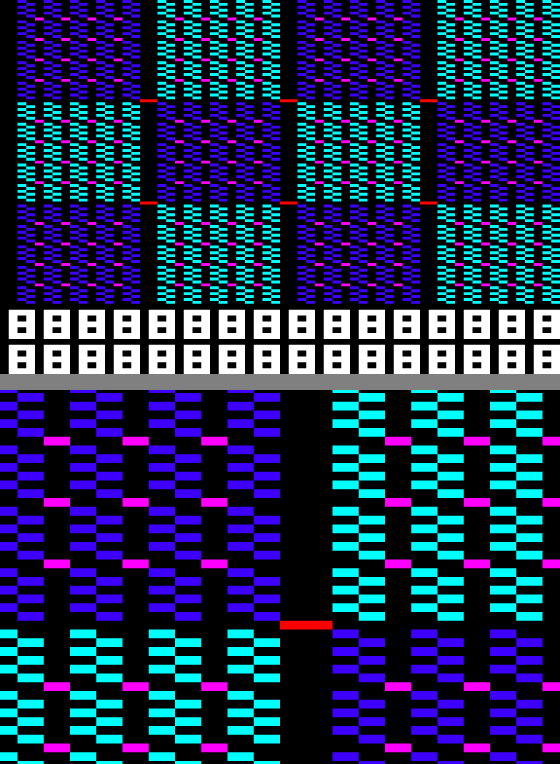
Top, the full canvas; bottom, a detail of the centre.
Write a Shadertoy shader that draws this pattern.

```glsl
// Checkered weave of cyan and violet dashes with magenta and red ties,
// above two rows of white tiles that each have two dark slots.
// All parts sit on a coarse cell grid; edges are smoothed by supersampling.

const vec2 GRID = vec2(64.0, 128.0);        // cells across and down the canvas
const vec2 BLOCK = vec2(16.0, 35.0);        // one weave block, in cells
const float LEFT_MARGIN = 2.0;              // empty cells left of the weave
const vec2 STITCH = vec2(3.0, 7.0);         // dash group inside a block
const float WEAVE_WIDTH = 14.0;             // block width without its gap
const float WEAVE_ROWS = 105.0;             // three blocks down
const vec2 TILE_PITCH = vec2(4.0, 12.0);    // white tile spacing
const vec2 TILE_ORIGIN = vec2(1.0, 106.0);
const vec2 TILE_SIZE = vec2(3.0, 10.0);
const int SAMPLES = 4;                      // subsamples per axis

const vec3 BLACK = vec3(0.0);
const vec3 CYAN = vec3(0.0, 1.0, 1.0);
const vec3 VIOLET = vec3(0.24, 0.0, 1.0);
const vec3 MAGENTA = vec3(1.0, 0.0, 1.0);
const vec3 RED = vec3(1.0, 0.0, 0.0);
const vec3 WHITE = vec3(1.0);

// Dashes, ties and red links; cell counts from the top left
vec3 weaveColor(vec2 cell) {
    cell.x -= LEFT_MARGIN;
    if (cell.x < 0.0) return BLACK;

    vec2 block = floor(cell / BLOCK);
    vec2 local = floor(cell - block * BLOCK);

    // Gap between blocks, linked along the last row
    bool lastRow = local.y == BLOCK.y - 1.0;
    if (local.x >= WEAVE_WIDTH) {
        return lastRow && block.y < 2.0 ? RED : BLACK;
    }

    vec2 stitch = mod(local, STITCH);
    bool betweenStrips = stitch.x == STITCH.x - 1.0;
    bool tieRow = stitch.y == STITCH.y - 1.0;
    if (tieRow) return betweenStrips && !lastRow ? MAGENTA : BLACK;

    // Two columns of dashes, staggered by one row
    bool dash = !betweenStrips && mod(stitch.x + stitch.y, 2.0) == 0.0;
    vec3 thread = mod(block.x + block.y, 2.0) == 0.0 ? VIOLET : CYAN;
    return dash ? thread : BLACK;
}

// White tile with two slots in its middle column
vec3 tileColor(vec2 cell) {
    cell -= TILE_ORIGIN;
    if (min(cell.x, cell.y) < 0.0) return BLACK;

    vec2 local = floor(mod(cell, TILE_PITCH));
    if (local.x >= TILE_SIZE.x || local.y >= TILE_SIZE.y) return BLACK;

    bool slotRow = mod(local.y, 4.0) >= 2.0 && local.y < 8.0;
    return local.x == 1.0 && slotRow ? BLACK : WHITE;
}

vec3 patternColor(vec2 cell) {
    return cell.y < WEAVE_ROWS ? weaveColor(cell) : tileColor(cell);
}

void mainImage(out vec4 fragColor, in vec2 fragCoord) {
    vec3 sum = vec3(0.0);
    for (int y = 0; y < SAMPLES; y++) {
        for (int x = 0; x < SAMPLES; x++) {
            vec2 offset = (vec2(x, y) + 0.5) / float(SAMPLES) - 0.5;
            vec2 uv = (fragCoord + offset) / iResolution.xy;
            sum += patternColor(vec2(uv.x, 1.0 - uv.y) * GRID);
        }
    }
    fragColor = vec4(sum / float(SAMPLES * SAMPLES), 1.0);
}
```
